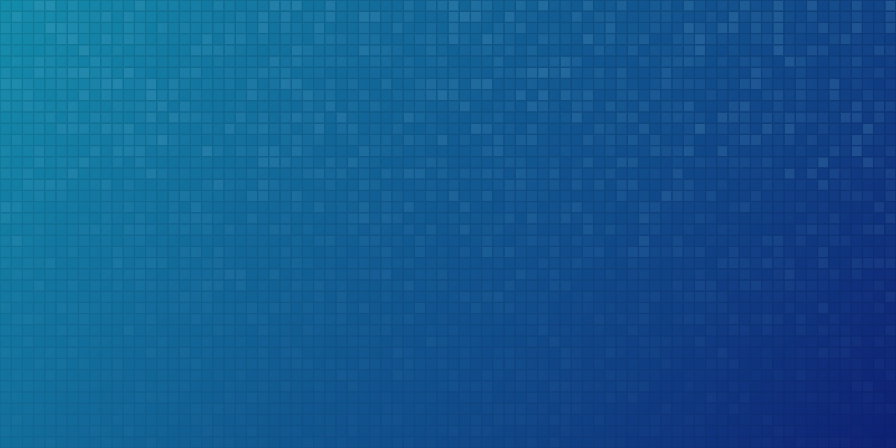
This background is drawn by a WebGL 1 fragment shader. Its source:

```glsl
precision highp float;
// A mosaic of small square tiles over a diagonal gradient from teal to navy.
// Each tile gets a hashed tint that fades toward the bottom; thin dark
// grout separates the tiles and gradient noise makes the tint patchy.

uniform vec2 u_resolution;

const float ROWS = 40.0;
const float GROUT_HALF_WIDTH = 0.065;
const vec3 NAVY = vec3(0.055, 0.125, 0.455);
const vec3 BLUE = vec3(0.065, 0.340, 0.565);
const vec3 TEAL = vec3(0.075, 0.550, 0.670);
const vec3 TILE_LIGHT = vec3(0.42, 0.68, 0.82);

float hash(vec2 p) {
  vec3 q = fract(vec3(p.xyx) * 0.1031);
  q += dot(q, q.yzx + 33.33);
  return fract((q.x + q.y) * q.z);
}

// Dot product of a lattice corner's random direction with the offset to it
float cornerSlope(vec2 corner, vec2 offset) {
  float angle = 6.28318 * hash(corner);
  return dot(vec2(cos(angle), sin(angle)), offset);
}

float gradientNoise(vec2 p) {
  vec2 i = floor(p);
  vec2 f = fract(p);
  vec2 w = f * f * f * (f * (f * 6.0 - 15.0) + 10.0);
  vec2 e = vec2(1.0, 0.0);
  float low = mix(cornerSlope(i, f), cornerSlope(i + e, f - e), w.x);
  float high = mix(cornerSlope(i + e.yx, f - e.yx),
                   cornerSlope(i + e.xx, f - e.xx), w.x);
  return mix(low, high, w.y);
}

// Horizontal fall from teal to navy, tilted by height
vec3 backdrop(vec2 uv) {
  float t = 0.72 * (1.0 - uv.x) + 0.28 * uv.y;
  vec3 lower = mix(NAVY, BLUE, smoothstep(-0.5, 0.5, t) * 2.0 - 1.0);
  vec3 linearLower = mix(NAVY, BLUE, t * 2.0);
  vec3 upper = mix(BLUE, TEAL, t * 2.0 - 1.0);
  return t < 0.5 ? mix(linearLower, lower, 0.2) : upper;
}

// Strength of a tile's light tint, strongest near the top
float tileTint(vec2 tile, float height) {
  float r = hash(tile + 17.0);
  float patchiness = 1.0 + 0.6 * gradientNoise(tile * 0.13);
  float fade = mix(0.035, 0.20, smoothstep(0.0, 1.0, height));
  return fade * patchiness * (0.25 * r + 0.75 * r * r * r);
}

// Coverage of the lines between tiles, antialiased over one pixel
float grout(vec2 grid, float pixel) {
  vec2 toEdge = 0.5 - abs(fract(grid) - 0.5);
  float d = min(toEdge.x, toEdge.y) - GROUT_HALF_WIDTH;
  return 1.0 - smoothstep(-0.5 * pixel, 0.5 * pixel, d);
}

void main() {
  vec2 uv = gl_FragCoord.xy / u_resolution;
  vec2 grid = gl_FragCoord.xy * ROWS / u_resolution.y;
  float pixel = ROWS / u_resolution.y;
  vec2 tile = floor(grid);

  vec3 color = backdrop(uv);
  float line = grout(grid, pixel);

  // Tile faces, then grout
  float tint = tileTint(tile, (tile.y + 0.5) / ROWS);
  color = mix(color, TILE_LIGHT, tint * (1.0 - line));
  color *= 1.0 - line * mix(0.05, 0.10, uv.y);

  gl_FragColor = vec4(color, 1.0);
}
```
